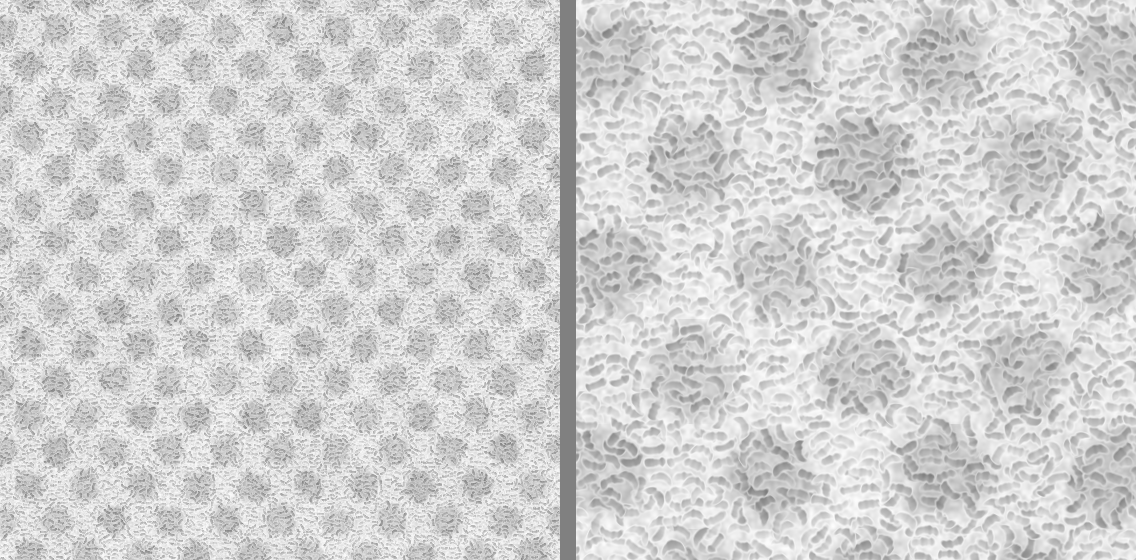
Left, the full canvas; right, a detail of the centre.
A three.js fragment shader for this texture:

```glsl
// Pale grey looped terry cloth with staggered rows of darker, sunken round dimples.
varying vec2 vUv;

const vec2 DIMPLE_PITCH = vec2(0.1, 0.0625);
const vec2 DIMPLE_ORIGIN = vec2(0.052, 0.008);
const vec2 DIMPLE_RADIUS = vec2(0.026, 0.028);
const vec2 TUFT_GRID = vec2(80.0, 124.0);
const float TUFT_HALF_LENGTH = 0.0045;
const float TUFT_RADIUS = 0.0021;
const float SOFTNESS = 0.0009;

float hash(vec2 p) {
  vec3 q = fract(vec3(p.xyx) * 0.1031);
  q += dot(q, q.yzx + 33.33);
  return fract((q.x + q.y) * q.z);
}

float noise(vec2 p) {
  vec2 cell = floor(p);
  vec2 f = fract(p);
  f = f * f * (3.0 - 2.0 * f);
  float low = mix(hash(cell), hash(cell + vec2(1.0, 0.0)), f.x);
  float high = mix(hash(cell + vec2(0.0, 1.0)), hash(cell + 1.0), f.x);
  return mix(low, high, f.y);
}

// x: depth of the dimple, y: how ruffled the pile is around it
vec2 dimple(vec2 uv) {
  float row = floor((uv.y - DIMPLE_ORIGIN.y) / DIMPLE_PITCH.y + 0.5);
  float shift = DIMPLE_ORIGIN.x + 0.5 * DIMPLE_PITCH.x * mod(row, 2.0);
  float column = floor((uv.x - shift) / DIMPLE_PITCH.x + 0.5);
  vec2 id = vec2(column, row) + 20.0;
  vec2 centre = vec2(shift, DIMPLE_ORIGIN.y) + vec2(column, row) * DIMPLE_PITCH;
  centre += (vec2(hash(id), hash(id + 57.0)) - 0.5) * 0.004;
  float r = length((uv - centre) / DIMPLE_RADIUS);
  r += (noise(uv * 90.0 + 11.0) - 0.5) * 0.5;
  float depth = 1.0 - smoothstep(0.6, 1.25, r);
  depth *= mix(0.75, 1.0, smoothstep(0.1, 0.7, r)) * mix(0.75, 1.1, hash(id + 91.0));
  float ruffle = smoothstep(0.2, 0.8, r) * (1.0 - smoothstep(1.2, 1.8, r));
  return vec2(depth, ruffle);
}

// Distance to a bent, rounded stroke lying along x
float bentStroke(vec2 p, float bend) {
  p.y += bend * p.x * p.x;
  p.x -= clamp(p.x, -TUFT_HALF_LENGTH, TUFT_HALF_LENGTH);
  return length(p) - TUFT_RADIUS;
}

// Lays one loop of yarn, with its pale edge and fringed shadow, over the cloth
float layTuft(float shade, vec2 uv, vec2 id) {
  vec2 jitter = vec2(hash(id + 3.0), hash(id + 41.0)) - 0.5;
  vec2 centre = (id + 0.5 + 0.7 * jitter) / TUFT_GRID;
  vec2 pile = dimple(centre);
  float chance = hash(id + 73.0);
  float angle = (hash(id + 17.0) - 0.5) * mix(1.0, 2.8, pile.y);
  float c = cos(angle);
  float s = sin(angle);
  vec2 p = mat2(c, -s, s, c) * (uv - centre);
  float bend = (hash(id + 29.0) - 0.4) * 160.0;

  // Fine yarn fibres run across the stroke
  float fibre = noise(vec2(p.x * 520.0, p.y * 110.0) + id * 7.0) - 0.5;
  float d = bentStroke(p, bend) + fibre * 0.0014;

  float edgeShade = mix(0.96, 0.83, pile.x);
  float bodyShade = mix(0.79, 0.65, pile.x) + (chance - 0.5) * 0.14;
  bodyShade -= 0.12 * step(0.82, chance) * pile.y;
  bodyShade += fibre * 0.1 - clamp(p.y / TUFT_RADIUS, -1.0, 1.0) * 0.05;

  float edge = 1.0 - smoothstep(0.0003, 0.0003 + 2.0 * SOFTNESS, d);
  float body = 1.0 - smoothstep(-SOFTNESS, SOFTNESS, d);
  shade = mix(shade, edgeShade, edge * 0.75);
  return mix(shade, bodyShade, body);
}

void main() {
  // Ground cloth between the loops
  float depth = dimple(vUv).x;
  float shade = mix(0.91, 0.75, depth) + (noise(vUv * 300.0) - 0.5) * 0.12;

  // Overlapping loops from the neighbouring cells
  vec2 cell = floor(vUv * TUFT_GRID);
  for (int y = -1; y <= 1; y++) {
    for (int x = -1; x <= 1; x++) {
      shade = layTuft(shade, vUv, cell + vec2(float(x), float(y)));
    }
  }

  // Slight unevenness and grain over the whole cloth
  shade += (noise(vUv * 14.0 + 5.0) - 0.5) * 0.03;
  shade += (noise(vUv * 420.0 + 9.0) - 0.5) * 0.05;
  gl_FragColor = vec4(vec3(clamp(shade, 0.0, 1.0)), 1.0);
}
```
